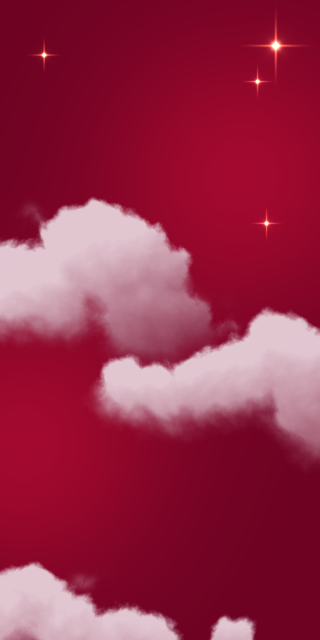
Write a WebGL 1 fragment shader that draws this background.

```glsl
precision highp float;
// Billowing rose clouds and golden four-pointed stars on a crimson sky.
// Clouds are smooth unions of discs, roughened by layered cellular noise
// and sine warps; the sky glows and star flares are simple falloffs.

uniform vec2 u_resolution;

const vec3 SKY_DARK = vec3(0.425, 0.008, 0.135);
const vec3 SKY_GLOW = vec3(0.64, 0.035, 0.18);
const vec3 CLOUD_LIGHT = vec3(0.89, 0.79, 0.83);
const vec3 CLOUD_SHADE = vec3(0.55, 0.19, 0.30);
const vec3 STAR_GOLD = vec3(1.0, 0.67, 0.32);
const vec3 STAR_CORE = vec3(1.0, 0.95, 0.76);
const float GLOW_SPREAD = 0.21;   // squared falloff of the sky glows
const float UNION_SHARPNESS = 60.0;
const float BILLOW_SCALE = 13.0;
const float BILLOW_DEPTH = 0.055;
const float EDGE_TOP = 0.014;     // crisp upper rim
const float EDGE_BOTTOM = 0.06;   // misty underside

vec2 hash2(vec2 p) {
  vec2 q = vec2(dot(p, vec2(127.1, 311.7)), dot(p, vec2(269.5, 183.3)));
  return fract(sin(q) * 43758.55);
}

// Rounded cellular bumps: high at cell centres, low in the creases.
float cellBump(vec2 p) {
  vec2 cell = floor(p), f = p - cell;
  float sum = 0.0;
  for (int j = -1; j <= 1; j++) {
    for (int i = -1; i <= 1; i++) {
      vec2 o = vec2(float(i), float(j));
      sum += exp(-9.0 * length(o + hash2(cell + o) - f));
    }
  }
  return 1.0 + log(sum) / 9.0;
}

float billow(vec2 p) {
  float sum = 0.0, amp = 0.5;
  for (int i = 0; i < 5; i++) {
    sum += amp * cellBump(p);
    p = mat2(1.6, 1.2, -1.2, 1.6) * p + 7.3;
    amp *= 0.52;
  }
  return sum;
}

vec2 sineWarp(vec2 p) {
  vec2 w = vec2(0.0);
  float freq = 17.0, amp = 0.009;
  for (int i = 0; i < 4; i++) {
    w += amp * sin(freq * (p.yx + 3.0 * w.yx) + vec2(1.3, 4.1) * float(i + 1));
    freq *= 1.9;
    amp *= 0.55;
  }
  return p + w;
}

// Adds one disc: x sums the weights, y sums the upward-facing amount.
void puff(inout vec2 acc, vec2 p, float x, float y, float r) {
  vec2 q = p - vec2(x, y);
  float w = exp(-UNION_SHARPNESS * (length(q) - r));
  acc += w * vec2(1.0, clamp(q.y / r, -1.5, 1.5));
}

// Lays a cloud over the sky; tonePlane is a linear light gradient.
vec3 layCloud(vec3 base, vec2 acc, vec2 p, vec3 tonePlane, float bump) {
  float weight = max(acc.x, 1e-20);
  float facing = acc.y / weight;
  float d = -log(weight) / UNION_SHARPNESS - BILLOW_DEPTH * (bump - 0.55);
  float soft = mix(EDGE_BOTTOM, EDGE_TOP, smoothstep(-0.8, 0.1, facing));
  float cover = 1.0 - smoothstep(-soft, soft, d);
  float tone = dot(tonePlane, vec3(p, 1.0)) + 0.13 * facing + 0.22 * (bump - 0.55);
  vec3 tint = mix(CLOUD_SHADE, CLOUD_LIGHT, clamp(tone, 0.0, 1.0));
  return mix(base, tint, cover * 0.98);
}

// A faint torn streak of vapour.
float wisp(vec2 p, vec2 centre, vec2 size, float bump) {
  vec2 q = (p - centre) / size;
  q.y += 0.5 * sin(2.5 * q.x);
  return 0.5 * exp(-dot(q, q)) * smoothstep(0.4, 0.75, bump);
}

vec3 star(vec2 p, vec2 centre, float reach) {
  vec2 q = p - centre, a = abs(q);
  float width = max(0.025 * reach, 0.0027);
  vec2 fade = max(1.0 - a / (reach * vec2(0.9, 1.0)), 0.0);
  vec2 thin = exp(-q.yx * q.yx / (width * width));
  float rays = dot(fade * fade, thin);
  float r = length(q) / reach;
  vec2 diag = abs(vec2(q.x + q.y, q.x - q.y)) / reach;
  float flare = exp(-14.0 * r) * exp(-18.0 * min(diag.x, diag.y));
  return STAR_GOLD * (0.7 * rays + 0.45 * exp(-9.0 * r) + 0.4 * flare)
       + STAR_CORE * 1.1 * exp(-130.0 * r * r);
}

void main() {
  vec2 p = gl_FragCoord.xy / u_resolution * vec2(1.0, 2.0);

  // Sky with two broad glows
  vec2 g1 = p - vec2(0.76, 1.45), g2 = p - vec2(0.07, 0.61);
  float glow = exp(-dot(g1, g1) / GLOW_SPREAD) + exp(-dot(g2, g2) / GLOW_SPREAD);
  vec3 col = mix(SKY_DARK, SKY_GLOW, min(glow, 1.0));

  vec2 w = sineWarp(p);
  float bump = billow(w * BILLOW_SCALE);

  // Loose vapour beside the cloud heads
  float mist = wisp(w, vec2(0.12, 1.315), vec2(0.05, 0.025), bump)
             + wisp(w, vec2(0.65, 1.01), vec2(0.05, 0.05), bump)
             + wisp(w, vec2(0.74, 0.97), vec2(0.05, 0.022), bump)
             + wisp(w, vec2(0.25, 0.19), vec2(0.05, 0.022), bump);
  col = mix(col, mix(CLOUD_SHADE, CLOUD_LIGHT, 0.4), min(mist, 1.0));

  // Large upper cloud, shaded toward its lower right
  vec2 acc = vec2(0.0);
  puff(acc, w, 0.02, 1.10, 0.135);
  puff(acc, w, 0.16, 1.09, 0.13);
  puff(acc, w, 0.27, 1.22, 0.15);
  puff(acc, w, 0.39, 1.16, 0.15);
  puff(acc, w, 0.535, 1.155, 0.07);
  puff(acc, w, 0.46, 1.00, 0.14);
  puff(acc, w, 0.60, 1.00, 0.06);
  col = layCloud(col, acc, p, vec3(-1.13, 1.95, -1.08), bump);

  // Middle cloud, rising to the right
  acc = vec2(0.0);
  puff(acc, w, 0.378, 0.823, 0.055);
  puff(acc, w, 0.41, 0.77, 0.075);
  puff(acc, w, 0.50, 0.765, 0.09);
  puff(acc, w, 0.638, 0.80, 0.105);
  puff(acc, w, 0.755, 0.81, 0.11);
  puff(acc, w, 0.872, 0.89, 0.125);
  puff(acc, w, 0.98, 0.82, 0.14);
  puff(acc, w, 0.98, 0.70, 0.11);
  col = layCloud(col, acc, p, vec3(-0.4, 1.9, -0.4), bump);

  // Low cloud along the bottom edge
  acc = vec2(0.0);
  puff(acc, w, 0.0, 0.08, 0.115);
  puff(acc, w, 0.10, 0.125, 0.105);
  puff(acc, w, 0.21, 0.04, 0.105);
  puff(acc, w, 0.365, -0.015, 0.105);
  puff(acc, w, 0.48, -0.025, 0.095);
  puff(acc, w, 0.735, -0.015, 0.075);
  col = layCloud(col, acc, p, vec3(0.0, 0.8, 0.85), bump);

  // Stars
  col += star(p, vec2(0.862, 1.857), 0.145);
  col += star(p, vec2(0.805, 1.745), 0.065);
  col += star(p, vec2(0.138, 1.828), 0.068);
  col += star(p, vec2(0.833, 1.302), 0.065);

  gl_FragColor = vec4(min(col, 1.0), 1.0);
}
```
